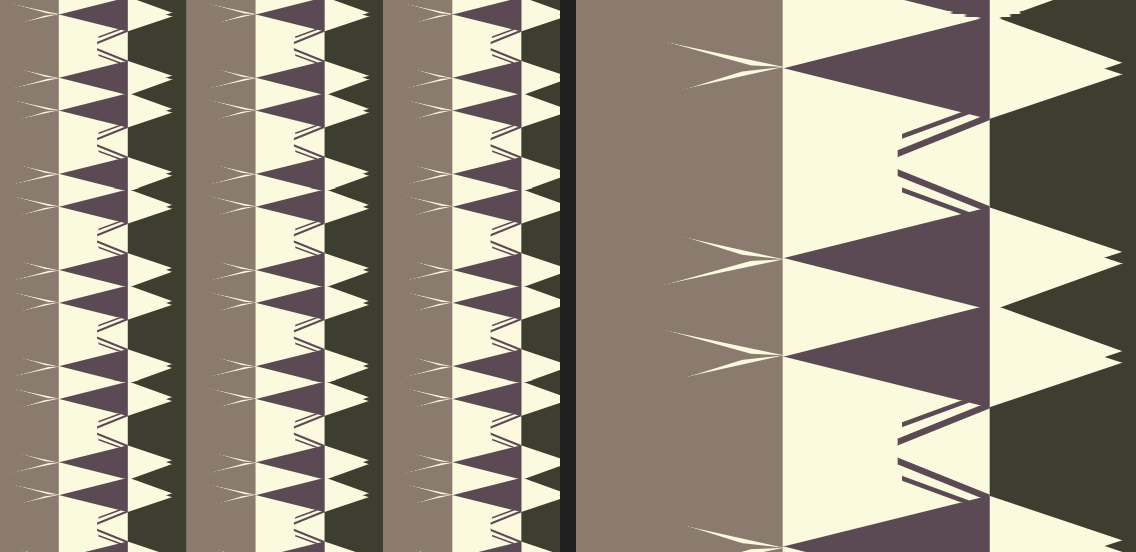
Left: the whole. Right: its middle third, enlarged.
This pattern is drawn by a Shadertoy shader. Its source:

```glsl
// Vertical stripes crossed by mirrored rows of sharp spikes, slivers and paired strokes.

// Layout, in design units (canvas height = CANVAS_H)
const float CANVAS_H = 756.0;
const vec2  TILE = vec2(269.5, 131.65);
const float MIRROR_Y = 129.0;      // first mirror axis, from the top
const float CREAM_X = 80.5;        // left edges of the stripes
const float DARK_X = 175.0;
const float TAUPE_X = 255.0;
const float SPIKE_Y = 22.5;        // spike centre, from the mirror axis

// Paired strokes
const float STROKE_LONG = 1.45;    // half heights
const float STROKE_SHORT = 1.05;

// Stepped seam on every second axis
const float SEAM_REACH = 3.5;
const float SEAM_STEP = 1.6;

const vec3 TAUPE  = vec3(0.541, 0.482, 0.431);
const vec3 CREAM  = vec3(0.988, 0.980, 0.871);
const vec3 DARK   = vec3(0.238, 0.240, 0.188);
const vec3 PURPLE = vec3(0.357, 0.286, 0.325);

float cross2(vec2 a, vec2 b) { return a.x * b.y - a.y * b.x; }

// Signed distance to the line a-b
float lineSide(vec2 p, vec2 a, vec2 b) {
    return cross2(p - a, normalize(b - a));
}

// Triangle with sharp corners, negative inside
float triangle(vec2 p, vec2 a, vec2 b, vec2 c) {
    float winding = sign(cross2(b - a, c - a));
    return max(max(winding * lineSide(p, a, b),
                   winding * lineSide(p, b, c)),
                   winding * lineSide(p, c, a));
}

// Slanted bar with upright ends
float stroke(vec2 p, vec2 a, vec2 b, float halfWidth) {
    return max(abs(lineSide(p, a, b)) - halfWidth, max(a.x - p.x, p.x - b.x));
}

// Coverage of a shape, smoothed over one pixel
float cover(float d, float pixel) { return clamp(0.5 - d / pixel, 0.0, 1.0); }

void mainImage(out vec4 fragColor, in vec2 fragCoord) {
    float pixel = CANVAS_H / iResolution.y;
    vec2 pos = fragCoord * pixel;
    pos.y = CANVAS_H - pos.y;

    // Repeat across; repeat and mirror down
    float row = floor((pos.y - MIRROR_Y) / TILE.y + 0.5);
    float offset = pos.y - MIRROR_Y - row * TILE.y;
    vec2 p = vec2(mod(pos.x, TILE.x), abs(offset));

    // Rough upper edge along alternate axes
    bool seam = mod(row, 2.0) > 0.5 && offset < 0.0 && p.y < SEAM_REACH;
    if (seam) p.y = SEAM_STEP * floor(p.y / SEAM_STEP + 0.5);

    // Stripes
    vec3 color = mix(TAUPE, CREAM, cover(CREAM_X - p.x, pixel));
    color = mix(color, DARK, cover(DARK_X - p.x, pixel));
    color = mix(color, TAUPE, cover(TAUPE_X - p.x, pixel));

    // Two overlapping triangles make the notched cream spike
    float spike = min(
        triangle(p, vec2(DARK_X, -1.8), vec2(235.5, 20.0), vec2(DARK_X, 40.3)),
        triangle(p, vec2(DARK_X, 45.6), vec2(235.5, 25.3), vec2(DARK_X, 5.7)));
    color = mix(color, CREAM, cover(spike, pixel));

    // Crossed slivers on the taupe stripe
    vec2 root = vec2(CREAM_X + 0.5, SPIKE_Y - 0.6);
    float sliver = min(
        triangle(p, vec2(30.5, 11.3), root, vec2(66.0, 21.2)),
        triangle(p, vec2(39.0, 31.2), root, vec2(62.0, 24.0)));
    color = mix(color, CREAM, cover(sliver, pixel));

    // Purple spike and its paired strokes
    float purple = triangle(p, vec2(CREAM_X + 0.5, SPIKE_Y),
                            vec2(DARK_X, -1.2), vec2(DARK_X, 45.8));
    purple = min(purple, stroke(p, vec2(133.0, 61.5), vec2(DARK_X, 44.6), STROKE_LONG));
    purple = min(purple, stroke(p, vec2(135.0, 53.6), vec2(168.0, 41.5), STROKE_SHORT));
    color = mix(color, PURPLE, cover(purple, pixel));

    fragColor = vec4(color, 1.0);
}
```
